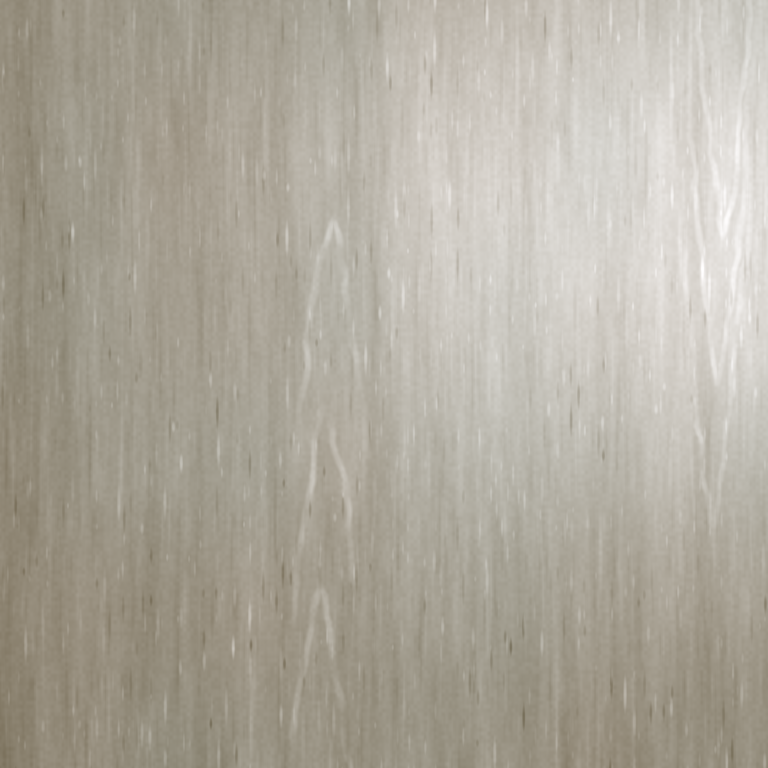
Reproduce this texture procedurally as a three.js fragment shader.

```glsl
// Pale grey-beige wood veneer with a soft sheen of light from the right.
// Stretched noise makes the vertical grain, scattered cells make the pores,
// and bent distance bands make the nested cathedral arches.

varying vec2 vUv;

const vec3 SHADE_WOOD = vec3(0.55, 0.52, 0.45);
const vec3 LIT_WOOD = vec3(0.86, 0.85, 0.83);
const vec3 WARM_TINT = vec3(0.006, -0.002, -0.004);

float hash(vec2 p) {
  vec3 q = fract(vec3(p.xyx) * 0.1031);
  q += dot(q, q.yzx + 33.33);
  return fract((q.x + q.y) * q.z);
}

// Smooth value noise, centred on zero.
float noise(vec2 p) {
  vec2 cell = floor(p);
  vec2 f = fract(p);
  f = f * f * (3.0 - 2.0 * f);
  float low = mix(hash(cell), hash(cell + vec2(1.0, 0.0)), f.x);
  float high = mix(hash(cell + vec2(0.0, 1.0)), hash(cell + vec2(1.0, 1.0)), f.x);
  return mix(low, high, f.y) * 2.0 - 1.0;
}

// Layers of vertical fibres; squaring keeps only the strongest of each.
float fibres(vec2 p) {
  float sum = 0.0;
  float weight = 0.075;
  vec2 scale = vec2(19.0, 1.3);
  for (int i = 0; i < 5; i++) {
    float n = noise(p * scale + float(i) * 37.0);
    sum += weight * n * abs(n);
    scale *= vec2(1.85, 1.95);
    weight *= 1.04;
  }
  return sum;
}

// Sparse upright dashes, one per chosen cell, with columns shifted at random.
float flecks(vec2 p, vec2 grid, float chance, float seed) {
  vec2 q = p * grid;
  q.y += hash(vec2(floor(q.x), seed)) * 19.0;
  vec2 id = floor(q) + seed;
  float centre = mix(0.35, 0.65, hash(id + 7.0));
  float halfLength = mix(0.12, 0.5, hash(id + 13.0));
  float d = length((fract(q) - vec2(centre, 0.5)) / vec2(0.33, halfLength));
  float strength = step(hash(id), chance) * mix(0.3, 1.0, hash(id + 23.0));
  return strength * (1.0 - smoothstep(0.15, 1.0, d));
}

// Two legs leaving an apex; p.y is the distance along them.
float arch(vec2 p, float spread, float width, float reach) {
  float h = max(p.y, 0.0);
  float d = abs(abs(p.x) - spread * pow(h, 0.75));
  float fade = smoothstep(-0.012, 0.012, p.y) * (1.0 - smoothstep(reach * 0.3, reach, p.y));
  return fade * (1.0 - smoothstep(width * 0.15, width, d));
}

// Nested arches at the centre and narrow chevrons in the lit part.
float cathedral(vec2 p) {
  p.x += 0.004 * noise(p * vec2(8.0, 14.0)) + 0.003 * noise(p * vec2(40.0, 45.0));
  float lines = 0.0;
  for (int i = 0; i < 3; i++) {
    float k = float(i);
    vec2 peak = vec2(0.417 + 0.008 * k, 0.235 + 0.24 * k);
    lines += arch(vec2(p.x - peak.x, peak.y - p.y), 0.115, 0.007, 0.40);
    vec2 dip = vec2(0.929 + 0.006 * k, 0.31 + 0.19 * k);
    lines += 0.8 * arch(vec2(p.x - dip.x, p.y - dip.y), 0.085, 0.006, 0.55);
  }
  float broken = 0.6 + 0.6 * noise(p * vec2(70.0, 30.0));
  return lines * broken;
}

// Broad reflection, falling off faster below its centre than above.
float sheen(vec2 p) {
  float height = p.y > 0.69 ? 0.52 : 0.38;
  vec2 d = (p - vec2(1.0, 0.69)) / vec2(0.60, height);
  return exp(-dot(d, d));
}

// Soft upright band of the given half width.
float band(float x, float centre, float halfWidth) {
  return 1.0 - smoothstep(0.0, halfWidth, abs(x - centre));
}

void main() {
  vec2 p = vUv;

  // Light and broad tone
  float tone = 0.125 + 0.98 * sheen(p);
  tone -= 0.09 * (1.0 - smoothstep(0.0, 0.14, p.x));
  tone -= 0.04 * (1.0 - smoothstep(0.0, 0.3, p.y));
  tone += 0.03 * noise(p * vec2(6.0, 5.0));
  tone += 0.06 * smoothstep(0.465, 0.475, p.x) * (1.0 - smoothstep(0.5, 0.8, p.x));
  tone -= 0.08 * band(p.x, 0.487, 0.016) + 0.06 * band(p.x, 0.915, 0.022);

  // Grain, long streaks and short pores, gathered in uneven patches
  float patches = 0.75 + 0.7 * noise(p * vec2(12.0, 7.0) + 5.0);
  tone += fibres(p + vec2(0.002 * sin(p.y * 7.0 + p.x * 5.0), 0.0));
  tone += 0.12 * flecks(p, vec2(75.0, 4.0), 0.14, 17.0);
  tone -= 0.12 * flecks(p, vec2(85.0, 5.0), 0.14, 59.0);
  tone += 0.36 * patches * flecks(p, vec2(100.0, 15.0), 0.14, 3.0);
  tone += 0.22 * flecks(p, vec2(140.0, 25.0), 0.13, 41.0);
  tone -= 0.32 * patches * flecks(p, vec2(115.0, 17.0), 0.14, 71.0);
  tone += 0.28 * cathedral(p);

  // Fine even speckle
  tone += 0.045 * noise(p * vec2(220.0, 200.0));

  // Colour with faint warm and cool patches
  vec3 colour = mix(SHADE_WOOD, LIT_WOOD, tone);
  colour += WARM_TINT * noise(p * vec2(9.0, 5.0) + 11.0);
  gl_FragColor = vec4(clamp(colour, 0.0, 1.0), 1.0);
}
```
